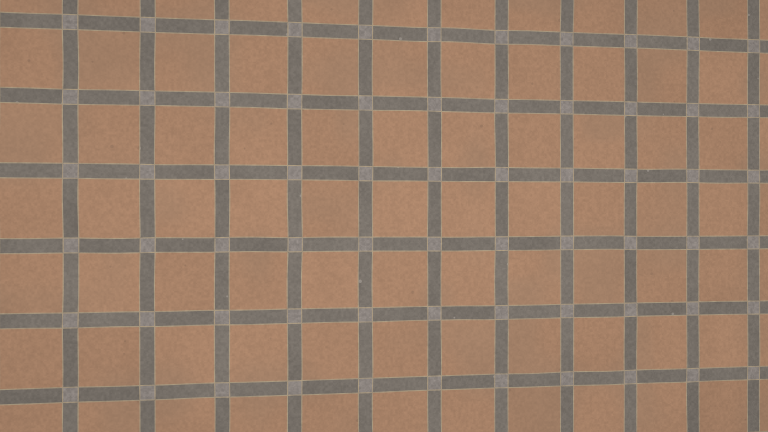
This texture is drawn by a WebGL 2 fragment shader. Its source:

```glsl
#version 300 es
precision highp float;
// Terracotta floor tiles framed by grey strips with paler corner squares and thin sandy joints.
// A projective map turns the canvas into a grid whose strips are centred on whole numbers;
// signed distances to the strip edges choose the material, layered value noise adds wear.

uniform vec2 u_resolution;
out vec4 fragColor;

float hash(vec2 p) {
    vec3 a = fract(vec3(p.xyx) * vec3(0.1031, 0.1030, 0.0973));
    a += dot(a, a.yzx + 33.33);
    return fract((a.x + a.y) * a.z);
}

float noise(vec2 p) {
    vec2 cell = floor(p), f = fract(p);
    f = f * f * (3.0 - 2.0 * f);
    return mix(mix(hash(cell), hash(cell + vec2(1, 0)), f.x),
               mix(hash(cell + vec2(0, 1)), hash(cell + vec2(1, 1)), f.x), f.y);
}

// Wall seen slightly from the left: rows converge to the right, columns stay upright.
vec2 floorGrid(vec2 uv) {
    float depth = 1.0 - 0.1369 * uv.x;
    return vec2(9.612 * uv.x / depth - 0.894,
                (uv.y - 0.4986) / (0.1749 * depth) - 2.61);
}

// Pixel coverage of the side where the distance is positive.
vec2 coverage(vec2 dist, vec2 pixel) {
    return clamp(0.5 + dist / pixel, 0.0, 1.0);
}

// Sparse round chips, at most one per small cell.
float chips(vec2 p, float pixel) {
    vec2 cell = floor(p);
    vec2 centre = 0.3 + 0.4 * vec2(hash(cell + 7.0), hash(cell + 19.0));
    float radius = 0.04 + 0.08 * hash(cell + 31.0);
    float spot = clamp(0.5 + (radius - length(fract(p) - centre)) / pixel, 0.0, 1.0);
    return spot * step(0.965, hash(cell + 43.0));
}

void main() {
    vec2 uv = gl_FragCoord.xy / u_resolution;
    vec2 grid = floorGrid(uv);
    vec2 pixel = fwidth(grid);

    // Slightly uneven laying
    vec2 laid = grid + 0.014 * (vec2(noise(grid * 1.7 + 40.0), noise(grid * 1.7 + 80.0)) - 0.5);
    vec2 edge = 0.1 - abs(laid - floor(laid + 0.5));
    vec2 strip = coverage(edge, pixel);
    vec2 joints = coverage(edge + 0.0075, pixel) - coverage(edge - 0.0075, pixel);
    float square = strip.x * strip.y;
    float anyStrip = max(strip.x, strip.y);

    // Grain and broad stains
    float grain = 0.6 * noise(grid * 27.0) + 0.4 * noise(grid * 55.0 + 9.0) - 0.5;
    float stain = noise(grid * 2.3 + 15.0) - 0.5;
    vec2 tileId = floor(laid);
    float tileTone = hash(tileId + 60.0) - 0.5;
    vec2 pieceId = strip.x > strip.y ? vec2(floor(laid.x + 0.5), tileId.y)
                                     : vec2(tileId.x, floor(laid.y + 0.5));
    float pieceTone = hash(pieceId + 120.0) - 0.5;

    // Materials
    vec3 tile = vec3(0.655, 0.508, 0.405) * (1.0 + 0.10 * grain + 0.03 * tileTone);
    float smudge = smoothstep(0.5, 0.9, noise(grid * 1.6 + 200.0));
    tile = mix(tile, vec3(0.58, 0.48, 0.40), 0.28 * smudge) * (1.0 + 0.03 * stain);
    vec3 stone = vec3(0.468, 0.440, 0.410) * (1.0 + 0.14 * grain + 0.05 * pieceTone + 0.06 * stain);
    vec3 corner = vec3(0.545, 0.515, 0.495) * (1.0 + 0.20 * grain);

    vec3 color = mix(tile, stone, anyStrip);
    color = mix(color, corner, square);

    // Chips: pale on the strips, dark and faint on the tiles
    float chip = chips(grid * 5.0, 5.0 * max(pixel.x, pixel.y));
    color = mix(color, mix(vec3(0.50, 0.40, 0.33), vec3(0.62, 0.59, 0.56), anyStrip),
                chip * mix(0.35, 0.7, anyStrip));

    // Worn joints
    float wear = 0.65 + 0.45 * noise(grid * 9.0 + 300.0);
    float joint = max(joints.x, joints.y) * min(wear, 1.0);
    color = mix(color, vec3(0.665, 0.600, 0.500) * (1.0 + 0.1 * grain), joint);

    // Soft fall-off of light towards the borders
    vec2 fromCentre = uv - vec2(0.48, 0.5);
    color *= 1.025 - 0.16 * dot(fromCentre, fromCentre);
    fragColor = vec4(color, 1.0);
}
```
